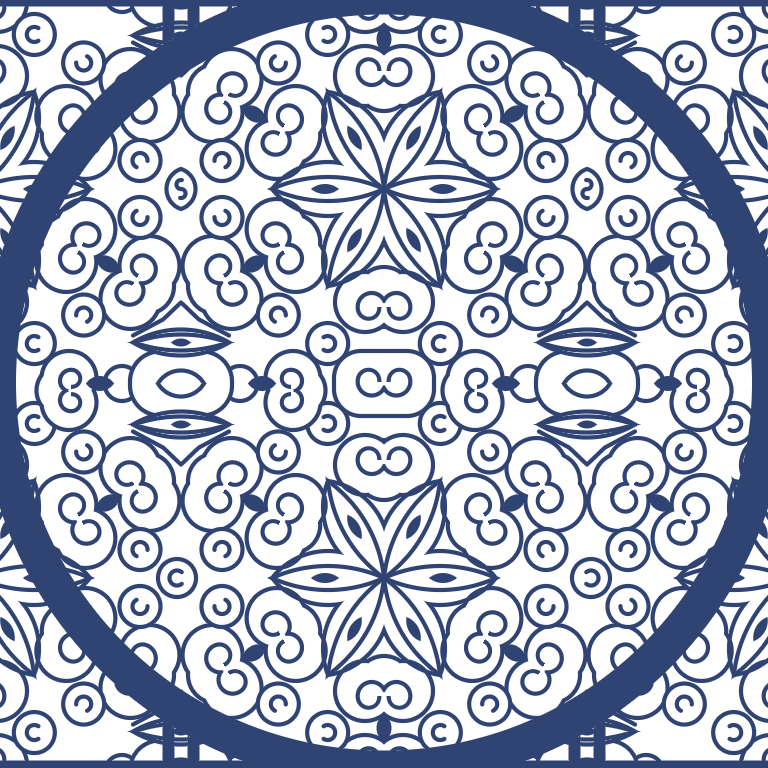
A WebGL 2 fragment shader for this pattern:

```glsl
#version 300 es
precision highp float;
uniform vec2 u_resolution;
out vec4 fragColor;

// All lengths are in design units; the canvas spans SPAN of them.
const float SPAN = 768.0;
const vec2 CELL = vec2(203.0, 194.5);    // half period in x, star height in y
const float LINE = 2.1;                  // half stroke width
const float RING_IN = 368.0;
const float RING_OUT = 404.0;
const float BORDER = 377.0;
const float LEAF_R = 150.0;              // mirror radius between paired hearts
const vec3 NAVY = vec3(0.19, 0.265, 0.455);
const vec3 PAPER = vec3(1.0);

float px;                                // one pixel in design units
float ink = 0.0;

float cover(float d) { return clamp(0.5 - d / px, 0.0, 1.0); }
void solid(float d) { ink = max(ink, cover(d)); }
void stroke(float d) { solid(abs(d) - LINE); }
void panel(float d) { ink *= 1.0 - cover(d); stroke(d); }

float lens(vec2 q, float halfLength, float halfWidth) {
  float r = (halfLength * halfLength + halfWidth * halfWidth) / (2.0 * halfWidth);
  return length(abs(q) + vec2(0.0, r - halfWidth)) - r;
}

float box(vec2 q, vec2 size, float corner) {
  vec2 d = abs(q) - size + corner;
  return length(max(d, 0.0)) + min(max(d.x, d.y), 0.0) - corner;
}

float segment(vec2 q, vec2 a, vec2 b) {
  vec2 ab = b - a;
  return length(q - a - ab * clamp(dot(q - a, ab) / dot(ab, ab), 0.0, 1.0));
}

// Open ring with its gap facing dir
float arc(vec2 q, vec2 dir, float r, float gap) {
  q = vec2(dot(q, dir), abs(q.x * dir.y - q.y * dir.x));
  return atan(q.y, q.x) < gap ? length(q - r * vec2(cos(gap), sin(gap)))
                              : abs(length(q) - r);
}

// Two lobes with a cusp on +x and a rounded side on -x
float heart(vec2 q, float offset, float r) {
  q.y = abs(q.y);
  return min(length(q - vec2(0.0, offset)) - r, length(q + vec2(7.0, 0.0)) - r + 2.0);
}

// Mirrored spirals joined on the -x side
float curls(vec2 q, float r) {
  q.y = abs(q.y) - 0.88 * r;
  float a = atan(q.x, q.y);
  float radius = r * (1.0 - 0.45 * smoothstep(0.3, 3.1, a));
  return max(abs(length(q) - radius), (-2.65 - a) * length(q));
}

void main() {
  float side = min(u_resolution.x, u_resolution.y);
  px = SPAN / side;
  vec2 P = (gl_FragCoord.xy - 0.5 * u_resolution) * px - vec2(0.0, 0.5);

  // Mirror the plane into a quarter cell around one star
  vec2 p = vec2(CELL.x - abs(abs(P.x) - CELL.x), abs(abs(P.y) - CELL.y));
  vec2 m = CELL - p;

  // Sixfold sector, petal along +x, heart axis at 30 degrees
  const vec2 AXIS = vec2(0.866025, 0.5);
  const vec2 NORMAL = vec2(-0.5, 0.866025);
  vec2 s = p - 2.0 * max(dot(p, NORMAL), 0.0) * NORMAL;
  s.y = abs(s.y);
  vec2 h = vec2(dot(s, AXIS), dot(s, NORMAL));
  bool centreColumn = p.x < 70.0 && h.x > 140.0 && abs(P.y) < 100.0;

  // Paired hearts and the leaves between them
  vec2 pairPos = vec2(LEAF_R - abs(h.x - LEAF_R), h.y);
  if (!(centreColumn && h.x > LEAF_R)) {
    panel(heart(pairPos - vec2(113.0, 0.0), 19.0, 30.0));
    stroke(curls(pairPos - vec2(118.0, 0.0), 14.0));
  }
  if (!centreColumn) solid(lens(h - vec2(LEAF_R, 0.0), 14.0, 7.5));

  // Small discs with hooks
  vec2 disc = s - vec2(162.0, 28.5);
  panel(length(disc) - 20.5);
  stroke(arc(disc, vec2(0.5, -0.866), 7.5, 1.0));

  // Six petal star
  stroke(lens(s - vec2(56.0, 0.0), 56.0, 27.0));
  stroke(lens(s - vec2(56.0, 0.0), 56.0, 12.0));
  solid(lens(s - vec2(59.0, 0.0), 14.0, 5.0));

  // Middle row hearts
  vec2 rowHeart = vec2(p.x - 91.0, P.y + 7.0);
  if (abs(P.y) < 60.0) {
    panel(heart(rowHeart, 12.0, 27.5));
    stroke(curls(rowHeart - vec2(2.0, 0.0), 11.0));
  }

  // Central cushion
  if (abs(P.y) < 60.0) {
    panel(box(P, vec2(50.0, 32.5), 27.0));
    stroke(curls(vec2(P.y - 2.0, P.x), 14.0));
  }

  // Medallion: arms, frame, eye, spindles and spires
  panel(length(m - vec2(59.0, 0.0)) - 17.5);
  solid(lens(m - vec2(81.0, 0.0), 14.0, 7.5));
  panel(box(m, vec2(51.0, 32.0), 30.0));
  stroke(lens(m, 23.0, 13.0));
  vec2 spindle = m - vec2(0.0, 41.0);
  panel(lens(spindle, 48.0, 13.0));
  stroke(lens(spindle, 47.0, 8.0));
  solid(lens(spindle, 10.0, 4.0));
  solid(min(segment(m, vec2(0.0, 81.0), vec2(18.0, 64.0)),
            segment(m, vec2(18.0, 64.0), vec2(48.0, 48.0))) - LINE);

  // Seeds between neighbouring stars
  vec2 seed = vec2(abs(P.x) - CELL.x, P.y - CELL.y);
  if (P.y > 0.0) {
    stroke(lens(seed.yx, 20.0, 14.5));
    stroke(arc(seed - vec2(0.0, 4.5), vec2(-1.0, 0.0), 4.5, 1.4));
    stroke(arc(seed + vec2(0.0, 4.5), vec2(1.0, 0.0), 4.5, 1.4));
  } else {
    seed = vec2(abs(P.x) - 207.0, P.y + CELL.y);
    stroke(length(seed) - 19.0);
    stroke(arc(seed, vec2(-1.0, 0.0), 7.5, 0.9));
  }

  // Outer posts, ring and border
  float dist = length(P - vec2(0.0, 1.0));
  if (dist > RING_OUT && abs(P.y) > 320.0) solid(abs(m.x - 12.5) - 6.0);
  solid(max(RING_IN - dist, dist - RING_OUT));
  solid(BORDER - abs(P.y));

  fragColor = vec4(mix(PAPER, NAVY, ink), 1.0);
}
```
